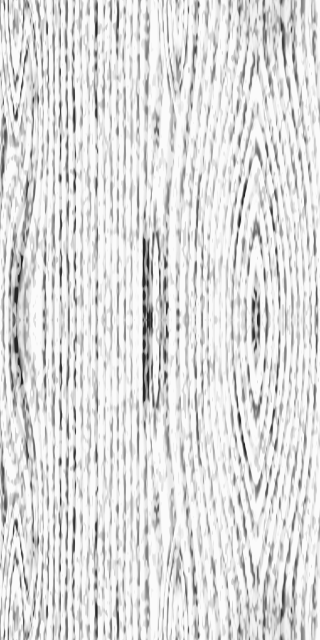
A WebGL 2 fragment shader for this texture:

```glsl
#version 300 es
precision highp float;

uniform vec2 u_resolution;
out vec4 fragColor;

const float PI = 3.14159;
const float PAPER = 0.995;
const float RING_DENSITY = 45.0;

float hash(vec2 p) {
    return fract(sin(dot(p, vec2(127.1, 311.7))) * 43758.5453);
}

float noise(vec2 p) {
    vec2 cell = floor(p);
    vec2 f = fract(p);
    f = f * f * (3.0 - 2.0 * f);
    float low = mix(hash(cell), hash(cell + vec2(1.0, 0.0)), f.x);
    float high = mix(hash(cell + vec2(0.0, 1.0)), hash(cell + vec2(1.0)), f.x);
    return mix(low, high, f.y);
}

// Random run of dashes along one column, each column shifted on its own
float dashes(float column, float y) {
    float t = y + 7.0 * hash(vec2(column, 5.0));
    float row = floor(t);
    return mix(hash(vec2(column, row)), hash(vec2(column, row + 1.0)), smoothstep(0.0, 1.0, t - row));
}

float fibreNoise(vec2 p) {
    float column = floor(p.x);
    return mix(dashes(column, p.y), dashes(column + 1.0, p.y), smoothstep(0.0, 1.0, p.x - column));
}

float smoothMax(float a, float b, float blend) {
    float overlap = max(blend - abs(a - b), 0.0) / blend;
    return max(a, b) + 0.25 * blend * overlap * overlap;
}

// Soft elliptical mask
float streak(vec2 p, vec2 centre, vec2 radius) {
    return 1.0 - smoothstep(0.4, 1.0, length((p - centre) / radius));
}

float bell(float x, float centre, float width) {
    float q = (x - centre) / width;
    return exp(-q * q);
}

// Long pointed hill whose contours are nested arches
float arch(vec2 p, vec2 centre, float top, float slope, float drop) {
    vec2 d = p - centre;
    return top - slope * sqrt(d.x * d.x + 0.0001) - 0.5 * drop * (1.0 - cos(PI * d.y));
}

// Growth height; its contours are the annual rings
float growth(vec2 p) {
    float side = p.x - 0.8;
    float h = 0.8 - sqrt(side * side + 0.0001);
    h += 0.06 * (cos(PI * p.y) - 0.4) * bell(p.x, 0.8, 0.21);

    // Wider rings in the calm bands, wavy left edge
    h -= 0.055 * smoothstep(0.44, 0.62, p.x);
    h -= 0.04 * smoothstep(-0.01, 0.13, p.x);
    h += 0.035 * cos(1.6 * PI * p.y) * bell(p.x, 0.07, 0.06);

    // Secondary arches
    h = smoothMax(h, arch(p, vec2(0.555, 1.0), 0.545, 1.8, 0.22), 0.015);
    h = smoothMax(h, arch(p, vec2(0.05, 1.0), 0.11, 1.8, 0.18), 0.015);
    h = smoothMax(h, arch(p, vec2(0.487, 0.0), 0.495, 2.0, 0.075), 0.015);

    // Irregular wobble
    h += 0.01 * (noise(p * vec2(9.0, 2.5)) - 0.5);
    h += 0.003 * (noise(p * vec2(40.0, 6.0)) - 0.5);
    return h;
}

// Dark late wood with a slow rise and a crisp end
float ringLines(float ring) {
    float phase = fract(ring);
    float line = smoothstep(0.35, 0.75, phase) * (1.0 - smoothstep(0.82, 1.0, phase));
    line *= mix(0.35, 1.0, hash(vec2(floor(ring), 3.0)));
    return mix(line, 0.25, smoothstep(0.5, 1.0, fwidth(ring)));
}

// Broad stains, strongest in the central knot
float stains(vec2 p) {
    float stain = 1.3 * streak(p, vec2(0.459 - 0.07 * p.y * p.y, 0.0), vec2(0.017, 0.43));
    stain += 0.5 * streak(p, vec2(0.06, 0.0), vec2(0.04, 0.34));
    stain += 0.55 * streak(p, vec2(0.04 + 0.13 * p.y, 0.25), vec2(0.012, 0.36));
    stain += 0.4 * streak(p, vec2(0.1, 0.72), vec2(0.025, 0.09));
    stain += 0.45 * streak(p, vec2(0.487, 0.6), vec2(0.02, 0.07));
    stain += 0.4 * streak(p, vec2(0.555, 0.78), vec2(0.018, 0.12));
    stain += 0.25 * streak(p, vec2(0.84, 1.05), vec2(0.17, 0.32));
    return stain;
}

void main() {
    // The board is mirrored about its middle height
    vec2 p = gl_FragCoord.xy / u_resolution.x;
    float halfHeight = 0.5 * u_resolution.y / u_resolution.x;
    p.y = abs(p.y - halfHeight) / halfHeight;

    // Fine upright fibres
    float fibre = 0.6 * fibreNoise(p * vec2(190.0, 48.0)) + 0.4 * fibreNoise(p * vec2(120.0, 20.0) + 31.0);
    float pores = smoothstep(0.3, 0.66, fibre);
    float flecks = smoothstep(0.52, 0.8, fibre);

    float ink = 0.62 * ringLines(growth(p) * RING_DENSITY) * (0.25 + 0.75 * pores);
    ink += 0.16 * flecks;
    ink *= mix(0.5, 1.3, noise(p * vec2(20.0, 2.0) + 5.0)) * (1.0 + 0.3 * bell(p.x, 0.78, 0.14));

    // Clear pocket beside the knot, then the stains
    ink *= 1.0 - 0.9 * streak(p, vec2(0.434, 0.0), vec2(0.014, 0.37));
    ink += stains(p) * (0.18 + 0.38 * pores);

    float grey = clamp(PAPER - ink, 0.15, 0.985);
    fragColor = vec4(vec3(grey), 1.0);
}
```
